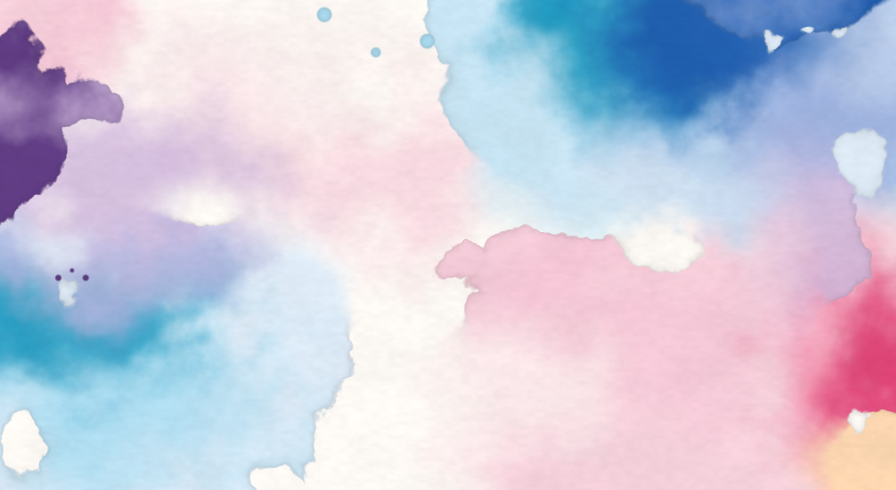
A Shadertoy shader for this background:

```glsl
// Watercolour background: blue, violet and rose washes bleeding over cream paper.
#define ASPECT 1.8286  // layout width in canvas heights
#define WARP 0.13      // wander of the outlines
#define RAGGED 0.04    // fine raggedness of the outlines
#define BLEED 0.24     // distortion of soft pigment
#define CLOUD 1.1      // mottling of soft pigment
#define RIM 0.13       // darkening at dried edges
#define CRISP 0.003    // softness of a dried edge
#define GRAIN 0.05     // paper tooth

const vec3 PAPER = vec3(.99, .975, .955);
const vec3 BLUSH = vec3(.97, .87, .895);
const vec3 ROSE = vec3(.955, .76, .825);
const vec3 CORAL = vec3(.93, .50, .63);
const vec3 CRIMSON = vec3(.87, .25, .45);
const vec3 PEACH = vec3(.985, .84, .69);
const vec3 LAVENDER = vec3(.81, .72, .86);
const vec3 VIOLET = vec3(.38, .24, .52);
const vec3 MIST = vec3(.87, .92, .965);
const vec3 SKY = vec3(.67, .86, .94);
const vec3 TEAL = vec3(.12, .60, .75);
const vec3 PERI = vec3(.61, .69, .87);
const vec3 COBALT = vec3(.12, .36, .68);

vec2 edgePos, wetPos;  // warped positions for outlines and soft pigment
float cloud;           // mottling, centred on zero

float hash(vec2 p) {
    vec3 v = fract(p.xyx * .1031);
    v += dot(v, v.yzx + 33.33);
    return fract((v.x + v.y) * v.z);
}

float noise(vec2 p) {
    vec2 i = floor(p), f = fract(p), e = vec2(1, 0);
    f *= f * (3. - 2. * f);
    return mix(mix(hash(i), hash(i + e), f.x),
               mix(hash(i + e.yx), hash(i + e.xx), f.x), f.y);
}

float fbm(vec2 p) {
    float sum = 0., amp = .5;
    for (int i = 0; i < 5; i++) {
        sum += amp * noise(p);
        p = mat2(1.6, 1.2, -1.2, 1.6) * p + 7.3;
        amp *= .5;
    }
    return sum;
}

vec2 drift(vec2 p) { return vec2(fbm(p + 11.), fbm(p + 47.)) - .5; }

// Approximate distance to a ragged ellipse
float blob(float x, float y, float rx, float ry) {
    return (length((edgePos - vec2(x, y)) / vec2(rx, ry)) - 1.) * min(rx, ry);
}

// Feathered pigment dropped into wet paint
void wash(inout vec3 c, float x, float y, float rx, float ry, vec3 pigment, float amount) {
    float r = length((wetPos - vec2(x, y)) / vec2(rx, ry));
    c = mix(c, pigment, amount * smoothstep(1.3, .2, r + cloud));
}

// Paint bounded by distance d, with a darker rim on crisp edges
void stain(inout vec3 c, float d, vec3 paint, float soft) {
    soft = max(soft, .8 / iResolution.y);
    float rim = RIM * exp(-abs(d) / .005) * smoothstep(.03, CRISP, soft);
    c = mix(c, paint * (1. - rim), smoothstep(soft, -soft, d));
}

void mainImage(out vec4 fragColor, in vec2 fragCoord) {
    vec2 p = fragCoord / iResolution.xy * vec2(ASPECT, 1);
    edgePos = p + WARP * drift(p * 5.) + RAGGED * drift(p * 24.);
    wetPos = p + BLEED * drift(p * 4.);
    cloud = CLOUD * (fbm(p * 9. + 5.) - .5);
    vec3 col = PAPER;

    // Central blush and rose corner
    wash(col, .46, .77, .40, .23, BLUSH, .55);
    wash(col, .58, .60, .32, .22, BLUSH, .6);
    wash(col, .78, .63, .20, .18, ROSE, .45);
    stain(col, blob(.04, .98, .22, .19), mix(ROSE, BLUSH, .5 + cloud), .04);

    // Blue pool, lower left
    vec3 pool = MIST;
    wash(pool, .25, .17, .42, .24, SKY, .9);
    wash(pool, .14, .33, .32, .17, TEAL, .8);
    wash(pool, .02, .26, .17, .14, TEAL, .7);
    wash(pool, .31, .32, .12, .07, TEAL, .7);
    float d = min(blob(.48, .29, .25, .24), blob(.21, .20, .47, .30));
    d = max(d, -min(blob(.55, .02, .065, .045), blob(.07, .06, .035, .06)));
    stain(col, d, pool, mix(CRISP, .06, smoothstep(.3, .45, p.y)));

    // Lavender band and violet bloom, left
    wash(col, .22, .55, .32, .23, LAVENDER, .85);
    wash(col, .30, .43, .20, .11, PERI, .45);
    wash(col, .0, .47, .10, .10, PERI, .7);
    wash(col, .11, .49, .08, .06, MIST, .7);
    float thin = .3 + 1.2 * cloud + .5 * smoothstep(.04, .22, p.x) - .5 * smoothstep(.8, .6, p.y);
    d = min(blob(.02, .75, .105, .19), blob(.14, .785, .09, .05));
    d = min(d, blob(0., .62, .08, .09));
    stain(col, d, mix(VIOLET, LAVENDER, clamp(thin, 0., .8)), CRISP);
    stain(col, blob(.41, .56, .085, .045), PAPER, mix(CRISP, .05, smoothstep(.54, .59, p.y)));
    stain(col, blob(.135, .40, .016, .03), MIST, CRISP);

    // Sky wash, upper right
    vec3 sky = mix(SKY, MIST, .55);
    wash(sky, 1.66, .76, .40, .34, PERI, .95);
    wash(sky, 1.27, .91, .26, .19, TEAL, .9);
    wash(sky, 1.12, .98, .12, .07, TEAL, .8);
    wash(sky, 1.47, .95, .22, .20, COBALT, .95);
    wash(sky, 1.79, .88, .15, .13, MIST, .4);
    wash(sky, 1.38, .60, .30, .12, MIST, .6);
    stain(sky, blob(1.60, 1.02, .19, .10), mix(COBALT, PERI, .3 + cloud), .006);
    d = min(blob(1.19, 1., .33, .22), blob(1.50, .82, .59, .30));
    d = min(d, min(blob(1.31, .73, .35, .22), blob(1.45, .64, .36, .16)));
    stain(col, d, sky, mix(CRISP, .10, smoothstep(.72, .55, p.y)));

    // Rose wash, lower right
    vec3 rose = mix(ROSE, BLUSH, .55);
    wash(rose, 1.13, .46, .24, .12, ROSE, .7);
    wash(rose, 1.33, .30, .28, .18, ROSE, .6);
    wash(rose, 1.02, .18, .22, .16, PAPER, .55);
    wash(rose, 1.74, .28, .22, .24, CORAL, .8);
    wash(rose, 1.81, .29, .14, .17, CRIMSON, .95);
    d = min(blob(.94, .455, .04, .042), blob(1.12, .42, .18, .115));
    d = min(d, min(blob(1.42, .25, .52, .27), blob(1.38, .08, .46, .28)));
    d = min(d, blob(1.74, .32, .30, .26));
    float feather = max(smoothstep(1.3, 1.55, p.x), smoothstep(.38, .2, p.y));
    stain(col, d, rose, mix(CRISP, .07, feather));

    // Lavender tongue, peach corner and bare paper
    float tint = smoothstep(1.42, 1.68, wetPos.x) * smoothstep(.78, .6, wetPos.y);
    float crust = smoothstep(1.6, 1.72, p.x) * smoothstep(.7, .6, p.y);
    stain(col, blob(1.61, .56, .17, .18), mix(col, LAVENDER, .8 * tint), mix(.1, CRISP, crust));
    stain(col, blob(1.83, .03, .18, .15), PEACH, mix(.06, CRISP, smoothstep(1.65, 1.77, p.x)));
    stain(col, blob(1.765, .155, .02, .035), PAPER, CRISP);
    stain(col, blob(1.34, .50, .10, .055), PAPER, mix(CRISP, .03, smoothstep(.5, .54, p.y)));
    stain(col, blob(1.775, .67, .045, .07), MIST, CRISP);

    // Rows of droplets, flecks and paper chips
    for (float i = 0.; i < 3.; i++) {
        float size = .010 + .005 * abs(i - 1.);
        vec2 drop = vec2(.662 + .105 * i, .97 - .127 * i + .05 * i * i);
        vec2 fleck = vec2(.119 + .028 * i, .433 + .015 * mod(i, 2.));
        stain(col, length(p - drop) - size, SKY, CRISP);
        stain(col, length(p - fleck) - .4 * size, VIOLET, CRISP);
        stain(col, blob(1.58 + .065 * i, .935, .016, .02 - .005 * i), MIST, CRISP);
    }

    // Granulation and paper tooth
    col *= 1. + GRAIN * (fbm(p * 12.) + fbm(p * vec2(60, 110)) - 1.);
    fragColor = vec4(clamp(col, 0., 1.), 1);
}
```
